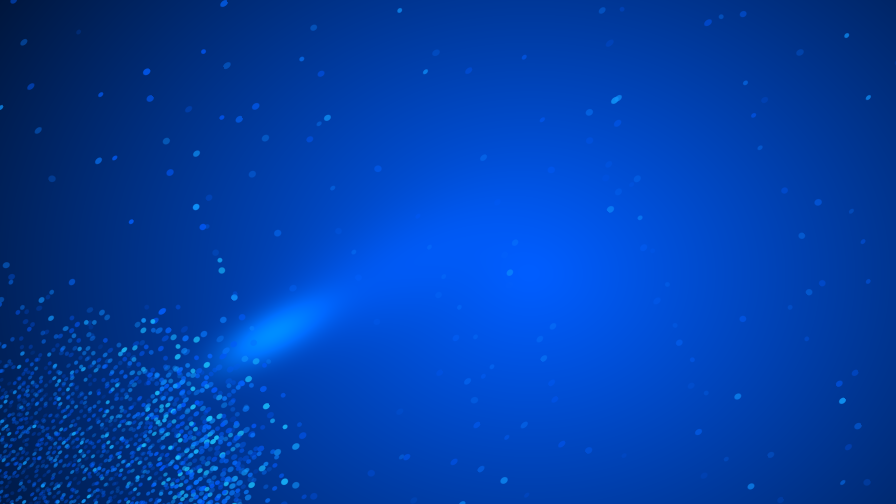
This background is drawn by a Shadertoy shader. Its source:

```glsl
// Deep blue backdrop with a soft glow, a slanted light streak and a swarm of bright dots.

#define GLOW_CENTER vec2(1.053, 0.456)
#define GLOW_STRETCH vec2(0.8, 1.0)
#define GLOW_FALLOFF 0.78
#define GLOW_COLOR vec3(0.0, 0.365, 1.0)
#define STREAK_CENTER vec2(0.535, 0.334)
#define STREAK_ANGLE 0.5
#define STREAK_COLOR vec3(0.0, 0.28, 0.42)
#define SWARM_RADIUS 0.54
#define DOT_BLUE vec3(0.0, 0.34, 0.98)
#define DOT_CYAN vec3(0.10, 0.76, 1.0)
#define LAYERS 4

float hash(vec2 p) {
    return fract(sin(dot(p, vec2(127.1, 311.7))) * 43758.5453);
}

mat2 rotation(float angle) {
    float c = cos(angle), s = sin(angle);
    return mat2(c, -s, s, c);
}

// Elliptical gaussian spot, aligned with the streak
float spot(vec2 p, vec2 center, vec2 size) {
    vec2 q = rotation(STREAK_ANGLE) * (p - center) / size;
    return exp(-dot(q, q));
}

// How deep a point lies inside the rounded border of the swarm
float swarmDepth(vec2 p) {
    return SWARM_RADIUS + 0.25 * p.x * p.x - length(p);
}

// One layer of dots on a bent, tilted grid: rgb colour and coverage
vec4 dotLayer(vec2 p, float layer) {
    float cell = mix(0.026, 0.0125, layer / float(LAYERS - 1));
    float jitter = mix(0.5, 0.12, layer / float(LAYERS - 1));
    mat2 turn = rotation(0.55 + 0.06 * layer);
    vec2 bent = p + 0.018 * sin(p.yx * vec2(9.0, 7.0) + layer);
    vec2 grid = turn * bent / cell;
    vec2 id = floor(grid);
    vec2 seed = id + 37.0 * layer;

    // Scatter and size of the dot in this cell
    vec2 offset = (vec2(hash(seed), hash(seed + 5.3)) - 0.5) * jitter;
    vec2 local = (fract(grid) - 0.5 - offset) * cell;
    vec2 place = (id + 0.5) * cell * turn;
    float depth = swarmDepth(place);
    float radius = mix(0.0066, 0.0036, smoothstep(0.0, 0.3, depth));
    radius = min(radius, cell * 0.36);

    // The swarm is thin along its top and dense towards the corner
    float ramp = mix(0.36, 0.16, smoothstep(0.1, 0.5, place.x));
    float density = smoothstep(-0.02, ramp, depth);
    density *= layer < 0.5 ? 0.35 : 0.68 * density;
    float present = step(hash(seed + 11.7), density);

    // Cyan sparks gather in a diagonal band, the left side stays dim
    float band = exp(-pow((place.x - 0.38) / 0.19, 2.0));
    float spark = pow(hash(seed + 23.1), 2.5);
    vec3 color = mix(DOT_BLUE, DOT_CYAN, clamp(spark * (0.7 + 0.6 * band), 0.0, 1.0));
    float strength = mix(0.2, 0.95, hash(seed + 31.9)) * mix(0.6, 1.0, band);
    strength = max(strength, spark * 0.9);

    float blur = 0.75 / iResolution.y;
    float shape = 1.0 - smoothstep(radius - blur, radius + blur, length(local * vec2(0.85, 1.1)));
    return vec4(color, shape * present * strength);
}

void mainImage(out vec4 fragColor, in vec2 fragCoord) {
    vec2 p = fragCoord / iResolution.y;

    // Wide radial glow
    vec2 toGlow = (p - GLOW_CENTER) * GLOW_STRETCH;
    float distanceToGlow = sqrt(dot(toGlow, toGlow) + 0.001);
    vec3 color = GLOW_COLOR * max(1.02 - GLOW_FALLOFF * distanceToGlow, 0.12);

    // Light streak with a faint wing leading to the glow
    color += STREAK_COLOR * spot(p, STREAK_CENTER, vec2(0.115, 0.042));
    color += GLOW_COLOR * 0.12 * spot(p, vec2(0.70, 0.43), vec2(0.25, 0.09));

    // Dots from the large, sparse layer to the small, dense ones
    for (int i = 0; i < LAYERS; i++) {
        vec4 dots = dotLayer(p, float(i));
        color = mix(color, dots.rgb, dots.a);
    }

    fragColor = vec4(clamp(color, 0.0, 1.0), 1.0);
}
```
